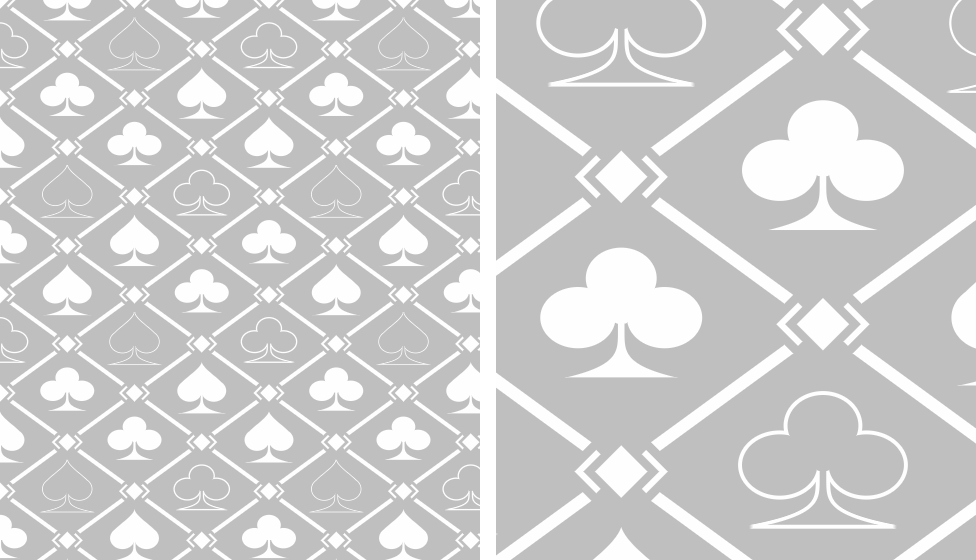
Left, the full canvas; right, a detail of the centre.
Reproduce this pattern procedurally as a Shadertoy shader.

```glsl
// Diamond trellis with filled and outlined spades and clubs in its cells
#define ROWS 11.40                  // half cells down the canvas
#define CELL vec2(92.2, 67.35)      // half width and half height of a cell
#define BAND_HALF 2.8               // half width of a trellis band
#define BAND_GAP 27.0               // bands stop this far from a node
#define NODE_SIZE 12.0              // radius of the node diamond
#define CHEVRON vec2(19.3, 2.0)     // chevron radius and half thickness
#define CLUB_LINE 0.9               // half width of club outlines
#define SPADE_LINE 0.5              // half width of spade outlines
#define PAPER vec3(0.75)
#define INK vec3(0.995)

// Approximate signed distance to an ellipse
float ellipse(vec2 p, vec2 r) {
    float k = length(p / r);
    return k * (k - 1.0) / max(length(p / (r * r)), 1e-4);
}

// Flared foot: thin stem at the top, wide flat base (y points down)
float foot(vec2 p, float top, float base, float halfWidth) {
    float t = clamp((p.y - top) / (base - top), 0.0, 1.0);
    float width = 1.5 + halfWidth * pow(t, 4.0);
    float slope = 4.0 * halfWidth * t * t * t / (base - top);
    float side = (abs(p.x) - width) / sqrt(1.0 + slope * slope);
    return max(side, max(p.y - base, top - 6.0 - p.y));
}

float club(vec2 p) {
    float x = abs(p.x);
    float lobes = min(ellipse(vec2(x, p.y + 21.0), vec2(16.2, 14.0)),
                      ellipse(vec2(x - 19.8, p.y + 3.0), vec2(17.2, 14.0)));
    float core = length(p + vec2(0.0, 6.0)) - 6.0;
    return min(min(lobes, core), foot(p, 2.0, 24.3, 23.5));
}

float spade(vec2 p) {
    float x = abs(p.x);
    // S-curved shoulders rise to the tip
    float s = clamp((p.y + 42.0) / 39.0, 0.0, 1.0);
    float width = 33.5 * (s * s * (3.0 - 2.0 * s) + 0.4 * s * (1.0 - s) * (1.0 - s));
    float slope = 33.5 / 39.0 * (1.0 - s) * (6.0 * s + 0.4 * (1.0 - 3.0 * s));
    float shoulders = (x - width) / sqrt(1.0 + slope * slope);
    float cut = p.y + 3.0 - max(0.0, 7.0 - 0.6 * x);
    shoulders = max(shoulders, max(cut, -42.0 - p.y));
    float lobe = ellipse(vec2(x - 16.5, p.y + 3.0), vec2(17.0, 15.0));
    return min(min(shoulders, lobe), foot(p, 4.0, 28.0, 28.5));
}

// Bands, node diamonds and the chevrons beside them
float trellis(vec2 p, vec2 uv) {
    vec2 node = round(uv);
    vec2 offset = abs(uv - node);
    vec2 q = abs(p - vec2(node.x + node.y, node.x - node.y) * CELL);
    float r = q.x + q.y;
    float band = min(offset.x, offset.y) * 2.0 / length(1.0 / CELL) - BAND_HALF;
    band = max(band, (BAND_GAP - r) * 0.7071);
    float diamond = (r - NODE_SIZE) * 0.7071;
    float chevron = max(abs(r - CHEVRON.x) - CHEVRON.y, 1.5 - q.x + q.y) * 0.7071;
    return min(band, min(diamond, chevron));
}

// The suit of a cell steps sideways by row; every third row is outlined
float suit(vec2 p, vec2 uv) {
    vec2 c = floor(uv);
    vec2 id = vec2(c.x + c.y + 1.0, c.x - c.y);
    vec2 q = p - id * CELL;
    float row = mod(id.y, 6.0);
    bool isSpade = mod(id.x - row - 1.0 + 0.5, 4.0) < 1.0;
    bool isOutline = abs(mod(row, 3.0) - 1.0) < 0.5;
    float d = isSpade ? spade(q) : club(q);
    float line = isSpade ? SPADE_LINE : CLUB_LINE;
    return isOutline ? abs(d - line) - line : d;
}

void mainImage(out vec4 fragColor, in vec2 fragCoord) {
    float pixel = ROWS * CELL.y / iResolution.y;
    vec2 p = vec2(fragCoord.x, iResolution.y - fragCoord.y) * pixel;

    // Diagonal coordinates: whole numbers at the trellis nodes
    vec2 g = p / CELL;
    vec2 uv = 0.5 * vec2(g.x + g.y, g.x - g.y);

    float d = min(trellis(p, uv), suit(p, uv));
    float ink = clamp(0.5 - d / pixel, 0.0, 1.0);
    fragColor = vec4(mix(PAPER, INK, ink), 1.0);
}
```
